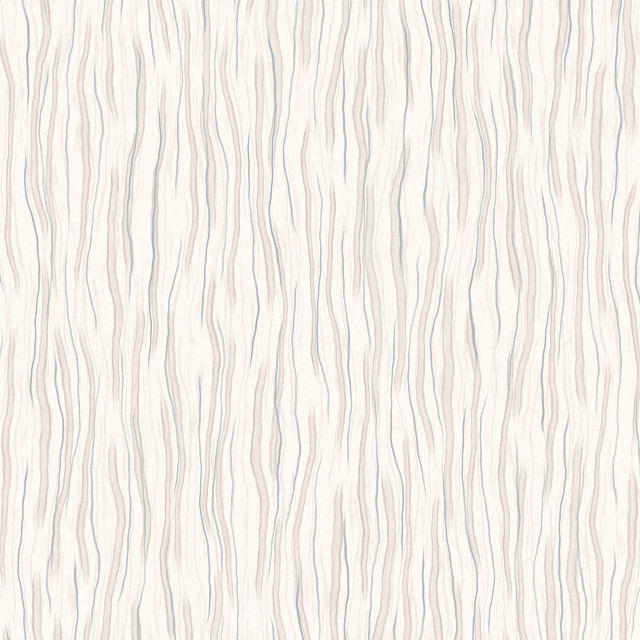
Reproduce this texture procedurally as a Shadertoy shader.

```glsl
// Draws pale wood-like wallpaper: wavering vertical beige bands and thin blue-grey lines on cream.
#define CREAM vec3(0.996, 0.976, 0.947)
#define BEIGE vec3(0.922, 0.885, 0.855)
#define TAUPE vec3(0.825, 0.778, 0.748)
#define SLATE vec3(0.665, 0.695, 0.710)
#define COLUMNS 26.0
#define BAND_WIDTH 0.0105
#define LINE_WIDTH 0.0026
#define STRAND_LENGTH 0.46
#define WANDER 0.0038
#define FIBRE_STRENGTH 0.50
#define GRAIN 0.034

float hash(vec2 p) {
    vec3 q = fract(vec3(p.xyx) * 0.1031);
    q += dot(q, q.yzx + 33.33);
    return fract((q.x + q.y) * q.z);
}

// Cellular noise: distance to the nearest scattered point
float cellular(vec2 p) {
    vec2 cell = floor(p);
    float nearest = 2.0;
    for (int j = -1; j <= 1; j++)
        for (int i = -1; i <= 1; i++) {
            vec2 id = cell + vec2(i, j);
            vec2 point = id + vec2(hash(id), hash(id + 57.3));
            nearest = min(nearest, length(p - point));
        }
    return nearest;
}

// Slow sideways drift shared by all strands
float drift(vec2 p) {
    return 0.0070 * sin(9.0 * p.y + 15.0 * p.x)
         + 0.0045 * sin(20.0 * p.y - 31.0 * p.x + 1.0)
         + 0.0012 * sin(63.0 * p.y + 23.0 * p.x)
         + 0.0004 * sin(170.0 * p.y + 90.0 * p.x);
}

// Soft-edged stroke of a given full width
float stroke(float dist, float width, float soft) {
    float halfWidth = 0.5 * width;
    return 1.0 - smoothstep(halfWidth - soft, halfWidth + soft, abs(dist));
}

// One layer of strands with tapered ends; returns (wash, line, far edge) coverage
vec3 strands(vec2 p, float columns, float seed, float soft) {
    vec3 cover = vec3(0.0);
    float home = floor(p.x * columns);
    for (int i = -1; i <= 1; i++) {
        float column = home + float(i);
        float along = p.y / STRAND_LENGTH + 7.0 * hash(vec2(column + 40.0, seed));
        float segment = floor(along);
        float f = along - segment;
        vec2 key = vec2(column + 40.0 + 71.0 * seed, segment + 9.0);
        float r1 = hash(key), r2 = hash(key + 41.3), r3 = hash(key + 93.7);

        float taper = smoothstep(0.06 * r1, 0.06 * r1 + 0.09, f)
                    * (1.0 - smoothstep(0.91 - 0.08 * r2, 1.0 - 0.08 * r2, f));
        float sway = sin(17.0 * p.y + 6.28 * r1) + 0.4 * sin(41.0 * p.y + 6.28 * r2);
        float center = (column + 0.5 + 0.55 * (r3 - 0.5)) / columns + WANDER * sway;
        float d = (p.x - center) * (r2 < 0.5 ? -1.0 : 1.0);

        // A wash between a strong vein and a weaker one
        float width = BAND_WIDTH * (0.65 + 0.7 * r1) * (0.5 + 0.5 * taper);
        float wash = stroke(d, width, 0.0006 + soft);
        float line = stroke(d + 0.42 * width, LINE_WIDTH * (0.6 + 0.4 * taper), soft);
        float edge = stroke(d - 0.42 * width, LINE_WIDTH, soft);
        cover = max(cover, taper * vec3(wash, line * (0.65 + 0.35 * r3), edge));
    }
    return cover;
}

void mainImage(out vec4 fragColor, in vec2 fragCoord) {
    vec2 p = fragCoord / iResolution.y;
    float soft = 0.0006 + 0.3 / iResolution.y;
    vec2 q = vec2(p.x + drift(p), p.y);

    // Fine stretched fibres in the ground
    float fine = cellular(q * vec2(210.0, 15.0));
    float broad = cellular(q * vec2(75.0, 4.0) + 31.0);
    float fibre = smoothstep(0.45, 0.80, fine) * smoothstep(0.20, 0.65, broad);
    vec3 color = mix(CREAM, BEIGE, FIBRE_STRENGTH * fibre);

    // Faint hairlines between the bands
    vec3 hair = strands(q, 2.0 * COLUMNS, 3.0, soft);
    color = mix(color, BEIGE, 0.60 * hair.y);

    // Beige bands with darker veins, worn by the fibres
    vec3 band = strands(q, COLUMNS, 1.0, soft);
    float worn = 0.72 + 0.28 * smoothstep(0.12, 0.45, fine);
    color = mix(color, BEIGE, 0.74 * band.x * worn);
    color = mix(color, TAUPE, 0.55 * band.z * worn);
    color = mix(color, TAUPE, 0.96 * band.y * worn);

    // Thin blue-grey lines in the gaps, pressed unevenly along their length
    vec2 shifted = q + vec2(0.5 / COLUMNS, 0.0);
    vec3 thin = strands(shifted, COLUMNS, 5.0, soft);
    float pressure = 0.62 + 0.38 * smoothstep(0.10, 0.55, broad);
    color = mix(color, SLATE, thin.y * pressure);

    // Paper grain, slightly drawn out along the strands
    float grain = hash(floor(p * vec2(512.0, 300.0))) - 0.5;
    fragColor = vec4(clamp(color + GRAIN * grain, 0.0, 1.0), 1.0);
}
```
